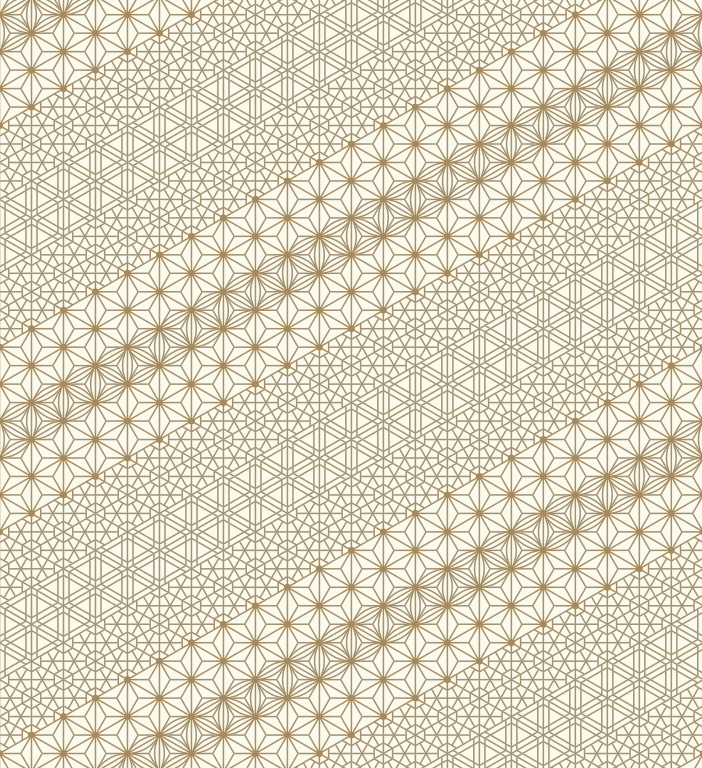
A Shadertoy shader for this pattern:

```glsl
// Diagonal bands of hemp-leaf stars and fine hexagonal lattice on a triangular grid
#define EDGE 0.0481                    // triangle side, in canvas heights
#define ORIGIN vec2(0.041, 0.572)      // a grid node on a band border
#define HALF_LINE 0.0205               // the values below are in triangle sides
#define DOT_RADIUS 0.095
#define HEX_INRADIUS 0.25
#define INSET 0.15
#define PETAL_BULGE 0.13
#define PAPER vec3(0.984, 0.982, 0.925)
#define LINE_COLOR vec3(0.64, 0.575, 0.46)
#define GOLD vec3(0.65, 0.54, 0.37)

const float PERIOD = 11.0;             // rows: 0-5 fine lattice, 6-10 stars
const float HEIGHT = 0.8660254;        // height of a unit triangle

// Distance to the arc over the unit edge from (0,0) to (1,0)
float petalArc(vec2 t) {
    float radius = (0.25 + PETAL_BULGE * PETAL_BULGE) / (2.0 * PETAL_BULGE);
    return abs(length(t - vec2(0.5, PETAL_BULGE - radius)) - radius);
}

// Triangle edges with spokes from each corner to the center
float hempLeaf(vec2 t) {
    return min(t.y, abs(0.5 * t.x - HEIGHT * t.y));
}

// Hexagons around the nodes, six-armed stars at the triangle centers
float rosette(vec2 t) {
    float across = dot(t, vec2(HEIGHT, 0.5)) - HEX_INRADIUS;
    float d = min(min(t.y, 0.5 - t.x), abs(across));
    return across > 0.0 ? min(d, hempLeaf(t)) : d;
}

// Triangle edges with parallel lines inset from them
float insetLattice(float nearEdge, float nextEdge) {
    return min(nearEdge, min(abs(nearEdge - INSET), abs(nextEdge - INSET)));
}

void mainImage(out vec4 fragColor, in vec2 fragCoord) {
    vec2 q = (fragCoord / iResolution.y - ORIGIN) / EDGE;
    float px = 1.0 / (iResolution.y * EDGE);

    // Skewed grid coordinates, then barycentric ones within a triangle
    vec2 grid = vec2(q.x / HEIGHT, q.y - 0.5 * q.x / HEIGHT);
    vec2 f = fract(grid);
    float s = f.x + f.y;
    vec3 b = s < 1.0 ? vec3(f, 1.0 - s) : vec3(1.0 - f, s - 1.0);

    // Fold the triangle into one sixth: corner at 0, edge along x
    float lo = min(b.x, min(b.y, b.z));
    float hi = max(b.x, max(b.y, b.z));
    float mid = 1.0 - lo - hi;
    vec2 t = vec2(mid + 0.5 * lo, HEIGHT * lo);

    // Choose the band
    float row = mod(floor(grid.y), PERIOD);
    float nodeRow = mod(floor(grid.y + 0.5), PERIOD);
    float d;
    if (row > 5.5) {
        d = hempLeaf(t);
        bool onStripBorder = b.y == lo && (nodeRow == 8.0 || nodeRow == 9.0);
        if (row == 8.0 || onStripBorder) d = min(d, petalArc(t));
    } else if (row == 2.0 || row == 3.0) {
        d = insetLattice(t.y, HEIGHT * mid);
    } else {
        d = rosette(t);
    }

    // Ink the lines, with golden dots on the star nodes
    float ink = clamp(0.5 + (HALF_LINE - d) / px, 0.0, 1.0);
    float nodeDist = length(t);
    bool starNode = nodeRow == 0.0 || nodeRow > 5.5;
    float dotInk = starNode ? clamp(0.5 + (DOT_RADIUS - nodeDist) / px, 0.0, 1.0) : 0.0;
    float warmth = starNode ? 1.0 - smoothstep(0.1, 0.4, nodeDist) : 0.0;
    vec3 color = mix(PAPER, mix(LINE_COLOR, GOLD, warmth), max(ink, dotInk));
    fragColor = vec4(color, 1.0);
}
```
